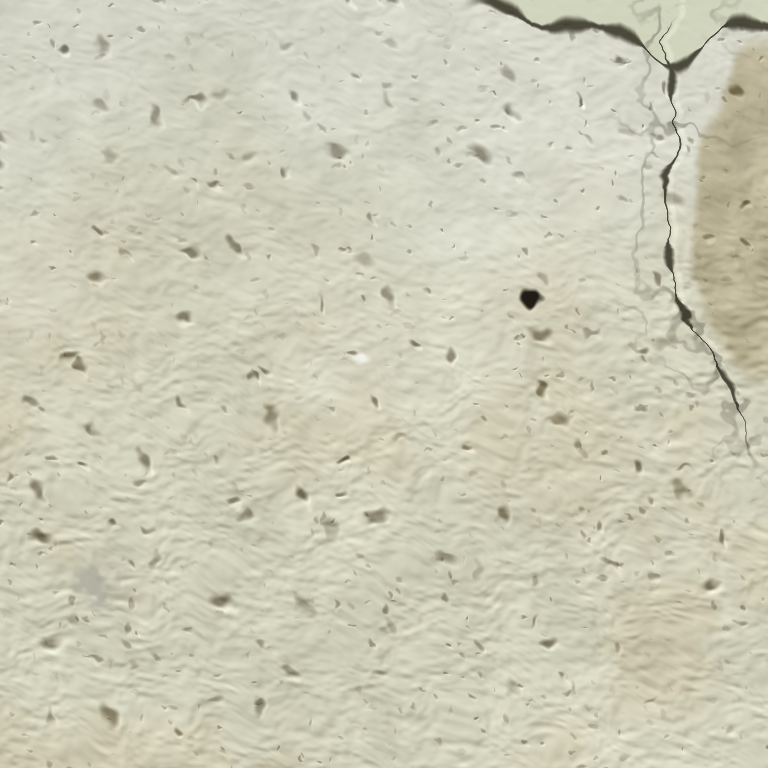
Write a Shadertoy shader that draws this texture.

```glsl
// Weathered cream plaster with fine streaked relief, small pits, a ragged crack and a bare patch.
#define GRAIN_SCALE vec2(62.0, 104.0)
#define GRAIN_TILT 0.22
#define GRAIN_DEPTH 0.20
#define MOTTLE 0.085
#define PIT_DEPTH 0.36
#define CRACK_WIDTH 0.0030
#define CREAM vec3(0.826, 0.822, 0.738)
#define CHALK vec3(0.832, 0.834, 0.782)
#define TAN vec3(0.800, 0.765, 0.655)
#define BARE vec3(0.715, 0.680, 0.560)
#define SOOT vec3(0.200, 0.190, 0.140)

float hash(vec2 p) {
    return fract(sin(dot(p, vec2(127.1, 311.7))) * 43758.545);
}

float noise(vec2 p) {
    vec2 i = floor(p), f = fract(p);
    f = f * f * (3.0 - 2.0 * f);
    vec2 e = vec2(0.0, 1.0);
    return mix(mix(hash(i), hash(i + e.yx), f.x),
               mix(hash(i + e.xy), hash(i + e.yy), f.x), f.y);
}

float fbm(vec2 p) {
    float sum = 0.0, amp = 0.5;
    for (int i = 0; i < 5; i++) {
        sum += amp * noise(p);
        p = mat2(1.6, 1.2, -1.2, 1.6) * p + 7.3;
        amp *= 0.5;
    }
    return sum;
}

mat2 rotate(float a) {
    return mat2(cos(a), -sin(a), sin(a), cos(a));
}

// Height of the trowelled surface, stretched along the streaks
float relief(vec2 p) {
    vec2 q = rotate(-GRAIN_TILT) * p;
    q += 0.022 * vec2(noise(p * 21.0), noise(p * 21.0 + 40.0));
    return 0.65 * noise(q * GRAIN_SCALE) + 0.35 * noise(q * GRAIN_SCALE * 1.7 + 9.0);
}

// Scattered oblong pits: x is the shadow, y the lit lower rim
vec2 pits(vec2 p, float cells, float chance) {
    vec2 g = p * cells, result = vec2(0.0);
    vec2 wobble = 0.22 * vec2(noise(g * 4.0), noise(g * 4.0 + 30.0)) - 0.11;
    for (int k = 0; k < 9; k++) {
        vec2 id = floor(g) + vec2(k % 3 - 1, k / 3 - 1);
        if (hash(id + cells) > chance) continue;
        float pick = hash(id + 5.7);
        vec2 center = id + vec2(hash(id + 1.3), hash(id + 2.9));
        vec2 size = mix(0.13, 0.34, pick * pick) * vec2(1.35, 0.70);
        mat2 turn = rotate(-0.65 + 2.0 * (hash(id + 8.1) - 0.5));
        vec2 d = g + wobble - center;
        float shadow = 1.0 - smoothstep(0.25, 1.1, length(turn * d / size));
        float rim = 1.0 - smoothstep(0.3, 1.1, length(turn * (d + vec2(-0.08, 0.13)) / size));
        result = max(result, vec2(shadow, rim) * mix(0.35, 1.0, hash(id + 3.3)));
    }
    return result;
}

float band(float d, float width) {
    return 1.0 - smoothstep(0.3 * width, 1.5 * width, abs(d));
}

void mainImage(out vec4 fragColor, in vec2 fragCoord) {
    vec2 p = fragCoord / iResolution.y;
    float broad = fbm(p * 4.0 + 3.0);
    float fine = fbm(p * 26.0);

    // Broad stains: chalky towards the top, tan towards the lower middle
    vec3 color = mix(CREAM, CHALK, smoothstep(0.45, 1.0, p.y + 0.5 * (broad - 0.5)));
    float warm = smoothstep(0.46, 0.70, fbm(p * 7.0 + 21.0)) * smoothstep(0.9, 0.45, p.y);
    color = mix(color, TAN, 0.55 * warm);
    color += MOTTLE * (broad - 0.48) + MOTTLE * (fine - 0.48);

    // Bare patch beside the crack and the smooth strip above it
    float ragged = 0.05 * (fbm(p * 14.0) - 0.5);
    float rise = p.y - 0.72;
    float bare = smoothstep(-0.008, 0.012, p.x + ragged - 0.905 - 1.2 * rise * rise);
    bare *= smoothstep(0.49, 0.53, p.y + ragged) * smoothstep(0.96, 0.92, p.y + ragged);
    color = mix(color, BARE + 0.22 * (fine - 0.5), 0.85 * bare);
    float ledge = 0.97 + 0.035 * smoothstep(0.71, 0.62, p.x)
                - 0.05 * smoothstep(0.79, 0.87, p.x) * smoothstep(0.95, 0.88, p.x);
    ledge += 0.022 * (fbm(p.xx * vec2(24.0, 0.0)) - 0.5);
    float strip = smoothstep(-0.003, 0.003, p.y - ledge) * smoothstep(0.60, 0.64, p.x);
    color = mix(color, CREAM + vec3(-0.01, 0.01, -0.01), 0.8 * strip);

    // Directional light on the relief, rougher in the lower right
    float rough = mix(0.55, 1.15, smoothstep(0.85, 0.3, p.y - 0.25 * (p.x - 0.5) + 0.5 * (broad - 0.5)));
    float slope = relief(p) - relief(p + vec2(-0.0025, 0.0045));
    slope *= slope < 0.0 ? 1.15 : 0.75;
    color += GRAIN_DEPTH * rough * (1.0 - 0.7 * strip) * slope;

    // Pits in two sizes
    float cluster = smoothstep(0.36, 0.62, fbm(p * 6.0 + 11.0));
    vec2 hollow = pits(p, 21.0, 0.30) + 0.75 * pits(p + 0.37, 44.0, 0.38) * mix(0.35, 1.0, cluster);
    hollow *= 1.0 - 0.8 * strip;
    color += 0.10 * hollow.y * (1.0 - hollow.x);
    color -= PIT_DEPTH * min(hollow.x, 1.0) * vec3(0.95, 1.0, 1.02);

    // Main crack: a ledge along the top that turns down the right side
    float spine = 0.873 + 0.11 * smoothstep(0.70, 0.38, p.y)
                + 0.050 * (fbm(vec2(p.y * 17.0, 4.0)) - 0.5);
    float swell = mix(0.3, 2.2, smoothstep(0.3, 0.7, noise(p * 27.0)));
    float down = band(p.x - spine, CRACK_WIDTH * swell)
               * smoothstep(0.36, 0.50, p.y) * smoothstep(0.98, 0.95, p.y);
    float across = band(p.y - ledge + 0.003, 1.5 * CRACK_WIDTH * swell) * smoothstep(0.60, 0.64, p.x);
    float near = exp(-18.0 * abs(p.x - spine)) * smoothstep(0.32, 0.5, p.y);
    float hairs = band(fbm(p * 9.0 + 2.0) - 0.5, 0.016) * near;
    color += 0.05 * band(p.x - spine - 0.007, 0.004) * smoothstep(0.45, 0.55, p.y);
    color = mix(color, SOOT, clamp(0.85 * max(down, across) + 0.35 * hairs, 0.0, 0.9));

    // Nail hole, grey smudge and bright chip
    vec2 edge = 0.008 * vec2(noise(p * 90.0), noise(p * 90.0 + 17.0)) - 0.004;
    float hole = 1.0 - smoothstep(0.009, 0.016, length(p + edge - vec2(0.693, 0.612)));
    float smudge = 1.0 - smoothstep(0.012, 0.036, length(p + 3.0 * edge - vec2(0.12, 0.24)));
    float chip = 1.0 - smoothstep(0.004, 0.013, length((p + edge - vec2(0.47, 0.535)) * vec2(0.7, 1.2)));
    color = mix(color, vec3(0.64, 0.64, 0.59), 0.65 * smudge);
    color = mix(color, vec3(0.94, 0.95, 0.91), chip);
    color = mix(color, 0.6 * SOOT, hole);

    fragColor = vec4(clamp(color, 0.0, 1.0), 1.0);
}
```
